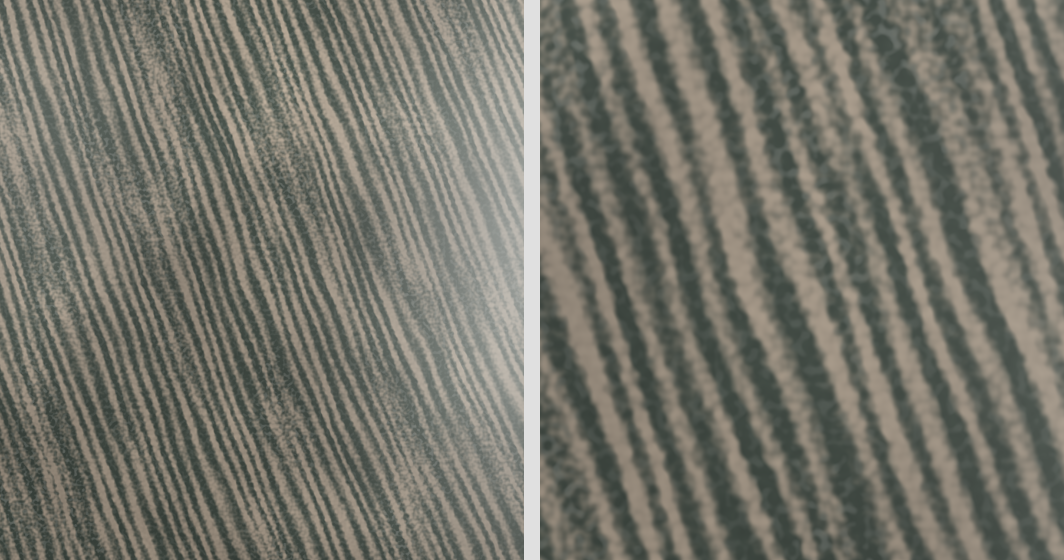
Left: the whole. Right: its middle third, enlarged.
Reproduce this texture procedurally as a Shadertoy shader.

```glsl
// Weathered two-tone wood grain: slanted tan and dark green stripes of uneven width.
// A fanned stripe coordinate is warped by gradient noise, then broken up by
// streaks and fine speckle, and lit by a soft pale sheen from the right.

#define STRIPES 39.0      // stripes per canvas height
#define LEAN 0.35         // sideways drift of the stripes
#define FAN 0.11          // extra lean towards the right
#define GRAIN 170.0       // speckle cells per canvas height
#define EDGE 0.90         // softness of stripe edges
#define TAN_BIAS -0.08    // shifts the share of tan
#define SHEEN 0.66        // strength of the pale light
#define DARK_GREEN vec3(0.235, 0.272, 0.245)
#define WARM_TAN vec3(0.630, 0.578, 0.515)
#define PALE_FLECK vec3(0.500, 0.520, 0.500)
#define SHEEN_COLOR vec3(0.840, 0.845, 0.835)

const float TAU = 6.28318;

float hash(vec2 p) {
    vec3 q = fract(p.xyx * 0.1031);
    q += dot(q, q.yzx + 33.33);
    return fract((q.x + q.y) * q.z);
}

float cornerSlope(vec2 cell, vec2 offset) {
    float angle = TAU * hash(cell);
    return dot(vec2(cos(angle), sin(angle)), offset);
}

// Gradient noise, roughly -0.7 to 0.7
float noise(vec2 p) {
    vec2 cell = floor(p), f = p - cell;
    vec2 w = f * f * f * (f * (f * 6.0 - 15.0) + 10.0);
    vec2 e = vec2(1.0, 0.0);
    float low = mix(cornerSlope(cell, f), cornerSlope(cell + e, f - e), w.x);
    float high = mix(cornerSlope(cell + e.yx, f - e.yx),
                     cornerSlope(cell + 1.0, f - 1.0), w.x);
    return mix(low, high, w.y);
}

// Position across the stripes, constant along each one
float acrossGrain(vec2 p) {
    float s = p.x + p.y * (LEAN + FAN * p.x);
    s += 0.016 * noise(p * 2.3 + 7.0);
    s += 0.005 * noise(p * vec2(14.0, 9.0) + 31.0);
    return s + 0.0028 * noise(p * 105.0 + 53.0);
}

// Pale light: strong at the right edge, faint at the upper left
float sheen(vec2 p) {
    vec2 right = (p - vec2(1.02, 0.56)) / vec2(0.32, 0.52);
    vec2 left = (p - vec2(0.06, 0.74)) / vec2(0.26, 0.34);
    return exp(-dot(right, right)) + 0.30 * exp(-dot(left, left));
}

void mainImage(out vec4 fragColor, in vec2 fragCoord) {
    vec2 p = fragCoord / iResolution.y;
    float s = acrossGrain(p);

    // Stripes with uneven spacing and width
    float phase = s * STRIPES + 0.90 * noise(vec2(s * 14.0, p.y * 1.5) + 11.0);
    float stripe = cos(TAU * phase);
    float width = noise(vec2(s * 24.0, p.y * 4.5) + 83.0);
    float streak = noise(vec2(s * 85.0, p.y * 10.0) + 19.0);

    // Worn zones, where the stripes dissolve into streaks and speckle
    float worn = smoothstep(-0.15, 0.38, noise(vec2(s * 9.0, p.y * 3.6) + 41.0));
    float speckle = noise(p * GRAIN + 5.0) + 0.6 * noise(p * GRAIN * 0.52 + 67.0);

    float field = mix(0.80, 0.42, worn) * stripe + 0.90 * width
                + mix(0.70, 1.10, worn) * streak
                + mix(0.42, 0.75, worn) * speckle + TAN_BIAS;
    float tanCover = smoothstep(-EDGE, EDGE, field);

    // Paint, with pale flecks on the dark stripes
    vec3 color = mix(DARK_GREEN, WARM_TAN, tanCover);
    float fleck = smoothstep(-0.10, 0.45, noise(p * GRAIN * 0.85 + 97.0));
    color = mix(color, PALE_FLECK, fleck * (1.0 - tanCover) * mix(0.20, 0.55, worn));

    // Cloudy shading, fine tooth and light
    float cloud = noise(p * 3.1 + 23.0) + 0.5 * noise(p * 7.0 + 61.0);
    color *= 0.96 + 0.20 * cloud + 0.06 * speckle + 0.10 * (p.y - 0.5);
    color = mix(color, SHEEN_COLOR, SHEEN * sheen(p));

    fragColor = vec4(clamp(color, 0.0, 1.0), 1.0);
}
```
